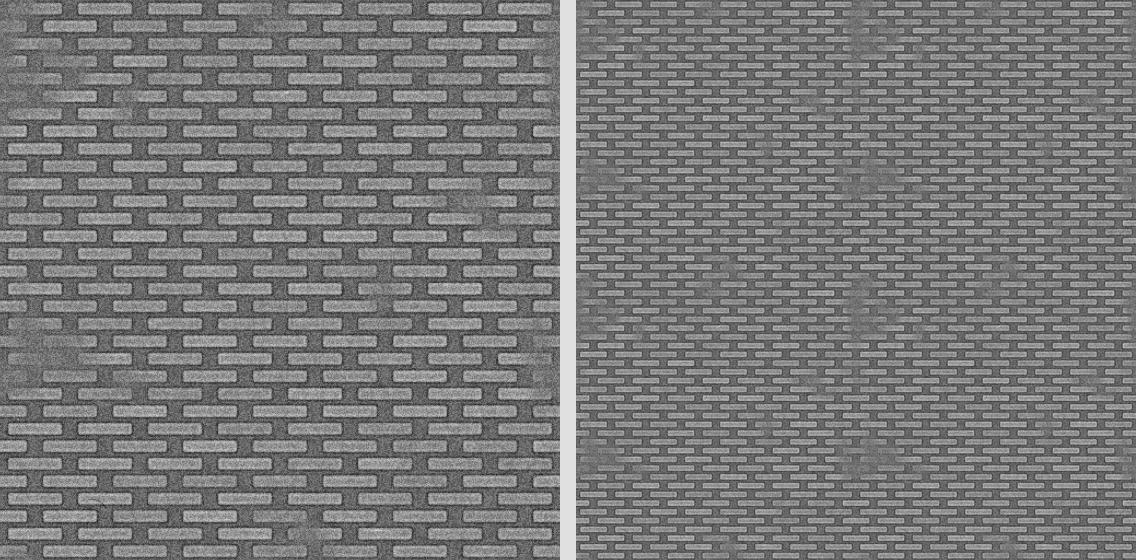
Left: one tile. Right: repeated 2 by 2.
Give the GLSL for this pattern, as a Shadertoy shader.

```glsl
// Worn grey metal tread with staggered rows of raised rounded bars, tiling.

float hash(vec2 p, uint seed) {
    uvec2 q = uvec2(ivec2(p));
    uint h = q.x * 1597334677u ^ q.y * 3812015801u ^ seed * 2654435769u;
    h = (h ^ (h >> 15)) * 2246822519u;
    h = (h ^ (h >> 13)) * 3266489917u;
    return float((h ^ (h >> 16)) >> 8) / 16777216.0;
}

// Value noise with a whole number of cells, wrapping at the canvas edges.
float wrapNoise(vec2 uv, float cells, uint seed) {
    vec2 p = uv * cells, i = floor(p), f = p - i;
    f = f * f * (3.0 - 2.0 * f);
    vec2 a = mod(i, cells), b = mod(i + 1.0, cells);
    return mix(mix(hash(a, seed), hash(vec2(b.x, a.y), seed), f.x),
               mix(hash(vec2(a.x, b.y), seed), hash(b, seed), f.x), f.y);
}

float roundedBox(vec2 p, vec2 halfSize, float radius) {
    vec2 q = abs(p) - halfSize + radius;
    return length(max(q, 0.0)) + min(max(q.x, q.y), 0.0) - radius;
}

// Short bent scratches: mostly light, every fourth one dark.
float scratches(vec2 uv) {
    float sum = 0.0;
    float soft = max(0.0013, 0.8 / iResolution.y);
    for (int i = 0; i < 20; i++) {
        vec2 id = vec2(i, 0);
        vec2 p = fract(uv - vec2(hash(id, 11u), hash(id, 12u)) + 0.5) - 0.5;
        float angle = 1.6 * (hash(id, 13u) - 0.5);
        float halfLength = mix(0.004, 0.016, hash(id, 14u));
        p = mat2(cos(angle), -sin(angle), sin(angle), cos(angle)) * p;
        p.y += 18.0 * p.x * p.x;
        p.x -= clamp(p.x, -halfLength, halfLength);
        float line = 1.0 - smoothstep(0.0, soft * 1.6, length(p));
        sum += line * (i % 4 == 0 ? -0.2 : 0.17) * mix(0.4, 1.0, hash(id, 15u));
    }
    return sum;
}

void mainImage(out vec4 fragColor, in vec2 fragCoord) {
    vec2 uv = fragCoord / iResolution.xy;

    // Eight bars across, 32 rows; even rows shift by half a bar.
    vec2 grid = uv * vec2(8.0, 32.0);
    float row = floor(grid.y);
    grid.x += 0.5 * mod(row + 1.0, 2.0);
    vec2 bar = vec2(mod(floor(grid.x), 8.0), row);

    // Distance to the bar, in row heights.
    vec2 local = (fract(grid) - 0.5) * vec2(4.0, 1.0);
    float d = roundedBox(local, vec2(1.53, 0.325), 0.13);
    float soft = max(0.045, 24.0 / iResolution.y);

    // Bright lip around the face, dark crease at its foot.
    float lip = exp(-pow((d + 0.11) / 0.07, 2.0));
    float crease = exp(-pow((d - 0.06) / 0.065, 2.0));
    float face = 0.15 + 0.1 * lip + 0.03 * (hash(bar, 1u) - 0.5);
    float relief = mix(face, -0.13 * crease, smoothstep(-soft, soft, d));
    relief *= mix(0.8, 1.1, hash(bar, 2u));

    // Patches rubbed almost flat.
    float wear = 0.65 * wrapNoise(uv, 6.0, 3u) + 0.35 * wrapNoise(uv, 22.0, 4u);
    wear = 0.85 * smoothstep(0.58, 0.82, wear);
    float tone = mix(0.405 + relief, 0.45, wear);

    // Mottling, fine grain and scratches.
    tone += 0.035 * (wrapNoise(uv, 90.0, 5u) - 0.5);
    tone += 0.24 * (wrapNoise(uv, 512.0, 6u) - 0.5);
    tone += scratches(uv);

    fragColor = vec4(vec3(clamp(tone, 0.0, 1.0)), 1.0);
}
```
